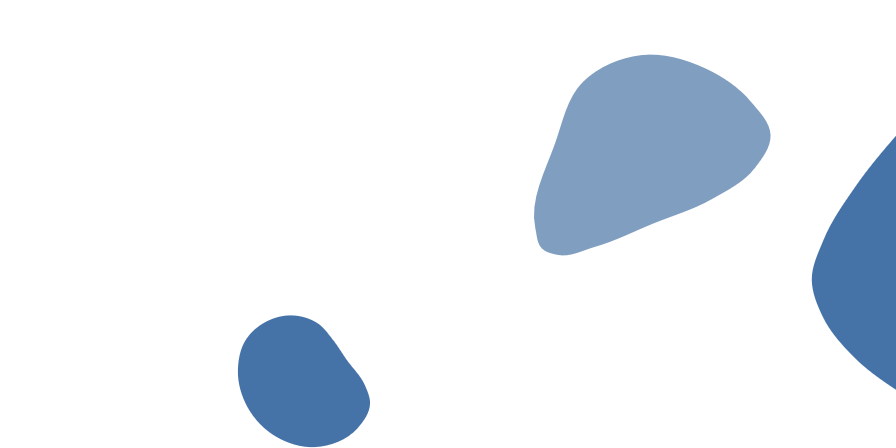
Reproduce this background procedurally as a Shadertoy shader.

```glsl
// Three flat blue blobs on a white ground, one cut off by the right edge.
// Each outline is a smooth closed curve through a few knots; it is traced
// in short chords that give a signed distance, used for antialiased fill.

const vec3 PAPER = vec3(1.0);
const vec3 PALE_BLUE = vec3(0.50, 0.62, 0.75);
const vec3 DEEP_BLUE = vec3(0.27, 0.45, 0.66);

const int KNOTS = 13;
const int CHORDS = 8;  // straight pieces per curve span

// Outline knots, clockwise, in units of the canvas height
const vec2 PEBBLE[KNOTS] = vec2[KNOTS](
    vec2(1.195, 0.490), vec2(1.239, 0.680), vec2(1.302, 0.818),
    vec2(1.432, 0.877), vec2(1.573, 0.848), vec2(1.677, 0.772),
    vec2(1.720, 0.698), vec2(1.685, 0.625), vec2(1.588, 0.555),
    vec2(1.458, 0.501), vec2(1.328, 0.449), vec2(1.245, 0.431),
    vec2(1.210, 0.445));

const vec2 BEAN[KNOTS] = vec2[KNOTS](
    vec2(0.531, 0.172), vec2(0.549, 0.242), vec2(0.594, 0.282),
    vec2(0.651, 0.296), vec2(0.711, 0.277), vec2(0.742, 0.243),
    vec2(0.773, 0.198), vec2(0.815, 0.139), vec2(0.826, 0.100),
    vec2(0.797, 0.043), vec2(0.703, 0.002), vec2(0.615, 0.026),
    vec2(0.552, 0.092));

const vec2 SIDE_BLOB[KNOTS] = vec2[KNOTS](
    vec2(1.812, 0.375), vec2(1.838, 0.464), vec2(1.909, 0.583),
    vec2(2.000, 0.697), vec2(2.083, 0.786), vec2(2.170, 0.840),
    vec2(2.300, 0.750), vec2(2.340, 0.430), vec2(2.250, 0.060),
    vec2(2.109, 0.070), vec2(2.000, 0.130), vec2(1.906, 0.203),
    vec2(1.836, 0.294));

// Unit tangent at b, weighted so that uneven knot spacing stays smooth
vec2 tangentAt(vec2 a, vec2 b, vec2 c) {
    vec2 before = b - a, after = c - b;
    return normalize(before / dot(before, before) + after / dot(after, after));
}

// Cubic Hermite curve from a to b with end slopes ma and mb
vec2 hermite(vec2 a, vec2 b, vec2 ma, vec2 mb, float t) {
    float s = 1.0 - t;
    return s * s * ((1.0 + 2.0 * t) * a + t * ma)
         + t * t * ((3.0 - 2.0 * t) * b - s * mb);
}

// Signed distance to the closed curve, negative inside
float blobDistance(vec2 p, vec2 knots[KNOTS]) {
    float nearest = 1e6;
    float side = 1.0;
    vec2 start = knots[0];
    for (int i = 0; i < KNOTS; i++) {
        vec2 prev = knots[(i + KNOTS - 1) % KNOTS];
        vec2 a = knots[i];
        vec2 b = knots[(i + 1) % KNOTS];
        vec2 next = knots[(i + 2) % KNOTS];
        float span = length(b - a);
        vec2 slopeA = span * tangentAt(prev, a, b);
        vec2 slopeB = span * tangentAt(a, b, next);

        for (int k = 1; k <= CHORDS; k++) {
            vec2 end = hermite(a, b, slopeA, slopeB, float(k) / float(CHORDS));
            vec2 chord = end - start;
            vec2 rel = p - start;
            vec2 gap = rel - chord * clamp(dot(rel, chord) / dot(chord, chord), 0.0, 1.0);
            nearest = min(nearest, dot(gap, gap));

            // Flip the side whenever a ray to the right crosses the chord
            if ((start.y > p.y) != (end.y > p.y) &&
                rel.x < chord.x * rel.y / chord.y) side = -side;
            start = end;
        }
    }
    return side * sqrt(nearest);
}

// Fill coverage with an edge one pixel wide
float coverage(float dist) {
    return clamp(0.5 - dist * iResolution.y, 0.0, 1.0);
}

void mainImage(out vec4 fragColor, in vec2 fragCoord) {
    vec2 p = fragCoord / iResolution.y;

    vec3 color = PAPER;
    color = mix(color, PALE_BLUE, coverage(blobDistance(p, PEBBLE)));
    color = mix(color, DEEP_BLUE, coverage(blobDistance(p, BEAN)));
    color = mix(color, DEEP_BLUE, coverage(blobDistance(p, SIDE_BLOB)));

    fragColor = vec4(color, 1.0);
}
```
